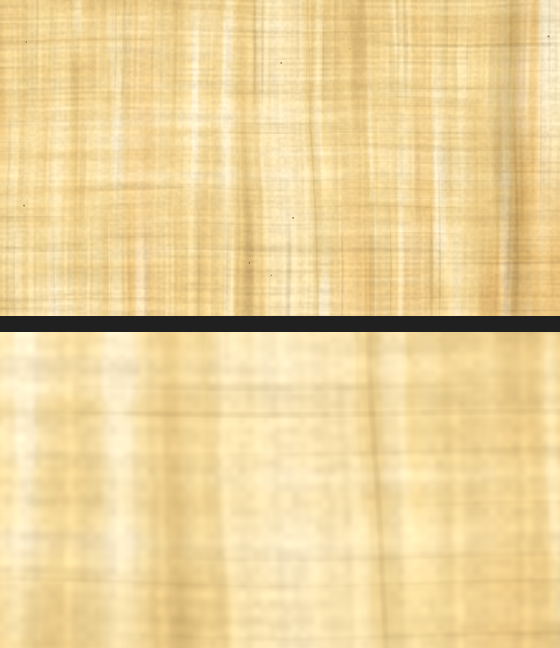
Top, the full canvas; bottom, a detail of the centre.
Reproduce this texture procedurally as a WebGL 2 fragment shader.

```glsl
#version 300 es
precision highp float;

uniform vec2 u_resolution;
out vec4 fragColor;

float hash(vec2 p) {
  return fract(sin(dot(p, vec2(127.1, 311.7))) * 43758.5453);
}

float noise(vec2 p) {
  vec2 cell = floor(p);
  vec2 f = fract(p);
  f = f * f * (3.0 - 2.0 * f);
  float low = mix(hash(cell), hash(cell + vec2(1.0, 0.0)), f.x);
  float high = mix(hash(cell + vec2(0.0, 1.0)), hash(cell + vec2(1.0, 1.0)), f.x);
  return mix(low, high, f.y);
}

// Signed noise stretched by the given frequencies.
float fibre(vec2 p, vec2 frequency, float seed) {
  return noise(p * frequency + seed * 17.3) - 0.5;
}

float band(float x, float center, float halfWidth, float softness) {
  return 1.0 - smoothstep(halfWidth - softness, halfWidth + softness, abs(x - center));
}

// Sparse thin threads where the noise peaks.
float threads(vec2 p, vec2 frequency, float seed) {
  return smoothstep(0.24, 0.46, fibre(p, frequency, seed));
}

// Narrow pale strips, one jittered into each column, fading along their length.
float paleStrips(vec2 p, float count, float width) {
  float sum = 0.0;
  for (float i = 0.0; i < count; i++) {
    float center = (i + 0.15 + 0.7 * hash(vec2(i, 3.0))) * width / count;
    float drift = 0.035 * fibre(vec2(i, p.y), vec2(5.3, 2.2), 2.0);
    float halfWidth = mix(0.007, 0.021, hash(vec2(i, 8.0)));
    float fade = smoothstep(0.2, 0.75, noise(vec2(i * 7.7, p.y * 3.0)));
    sum += band(p.x, center + drift, halfWidth, 0.008) * fade;
  }
  return min(sum, 1.0);
}

float specks(vec2 p, float count, float width) {
  float sum = 0.0;
  for (float i = 0.0; i < count; i++) {
    vec2 center = vec2(hash(vec2(i, 21.0)) * width, hash(vec2(i, 34.0)));
    float radius = mix(0.0015, 0.0035, hash(vec2(i, 55.0)));
    sum += 1.0 - smoothstep(radius * 0.4, radius * 1.5, length(p - center));
  }
  return min(sum, 1.0);
}

vec3 strawColor(float tone) {
  vec3 c = mix(vec3(0.86, 0.73, 0.48), vec3(0.915, 0.79, 0.53), smoothstep(0.0, 0.3, tone));
  c = mix(c, vec3(0.94, 0.835, 0.595), smoothstep(0.25, 0.52, tone));
  c = mix(c, vec3(0.965, 0.88, 0.68), smoothstep(0.48, 0.75, tone));
  return mix(c, vec3(0.975, 0.915, 0.775), smoothstep(0.7, 1.0, tone));
}

void main() {
  vec2 p = gl_FragCoord.xy / u_resolution.y;
  float width = u_resolution.x / u_resolution.y;

  // Fibres wander slightly across the sheet.
  vec2 q = p;
  q.x += 0.022 * fibre(p, vec2(3.0, 2.6), 1.0) + 0.004 * fibre(p, vec2(14.0, 9.0), 2.0);
  q.y += 0.012 * fibre(p, vec2(3.5, 3.0), 3.0);

  // Broad lengthwise streaks and crosswise layers.
  float streaks = 0.42 * fibre(q, vec2(7.0, 0.8), 4.0)
                + 0.42 * fibre(q, vec2(19.0, 1.3), 5.0)
                + 0.30 * fibre(q, vec2(48.0, 1.8), 6.0);
  float layers = 0.20 * fibre(q, vec2(1.4, 11.0), 7.0)
               + 0.24 * fibre(q, vec2(2.8, 42.0), 8.0);
  float mottling = 0.22 * fibre(q, vec2(9.0, 8.0), 9.0);

  // Pale pith strips.
  float strips = paleStrips(p, 13.0, width);
  float wideStrip = band(q.x, mix(0.915, 0.89, p.y), 0.077, 0.012);
  float tone = 0.43 + streaks + layers + mottling + 0.36 * strips;
  tone = mix(tone, 0.86 + 0.5 * (streaks + layers), 0.8 * wideStrip);
  vec3 color = strawColor(tone);

  // Warm stains between the strips.
  float stain = smoothstep(0.05, 0.35, fibre(q, vec2(9.0, 1.6), 10.0));
  color *= mix(vec3(1.0), vec3(0.99, 0.955, 0.91), stain * (1.0 - wideStrip));

  // Brown fold and sunlit margin on the right.
  float foldStrength = 0.45 + 0.8 * noise(vec2(q.x * 12.0, p.y * 2.5));
  float fold = band(q.x, 1.615, 0.045, 0.04) * foldStrength;
  color *= mix(vec3(1.0), vec3(0.89, 0.865, 0.81), fold);
  float margin = smoothstep(1.68, 1.72, q.x) * smoothstep(0.15, 0.75, p.y);
  float marginFade = 0.55 + 0.6 * fibre(q, vec2(25.0, 3.0), 11.0);
  color = mix(color, vec3(1.0, 0.975, 0.88), margin * marginFade);

  // Fine woven relief with sparse darker threads.
  float weave = 0.085 * fibre(q, vec2(112.0, 3.0), 12.0)
              + 0.080 * fibre(q, vec2(5.0, 105.0), 13.0)
              + 0.050 * fibre(p, vec2(125.0, 115.0), 14.0)
              + 0.030 * fibre(p, vec2(50.0, 60.0), 15.0);
  float lines = 0.075 * threads(q, vec2(78.0, 1.4), 16.0)
              + 0.060 * threads(q, vec2(2.2, 72.0), 17.0);
  float edgeLines = 0.05 * band(q.x, mix(1.005, 0.98, p.y), 0.003, 0.002);
  float shade = weave - lines - edgeLines;
  color *= 1.012 + shade * vec3(0.9, 1.0, 1.2);

  // Small dark flecks.
  color = mix(color, vec3(0.42, 0.36, 0.22), 0.7 * specks(p, 8.0, width));

  fragColor = vec4(clamp(color, 0.0, 1.0), 1.0);
}
```
